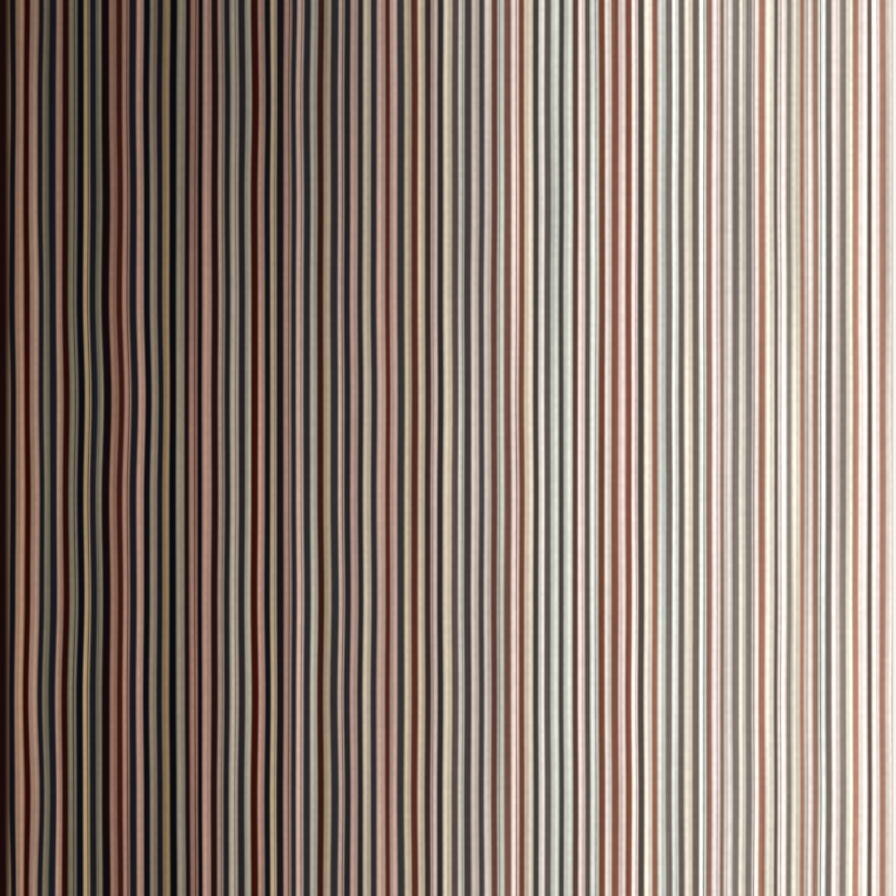
Write a three.js fragment shader that draws this texture.

```glsl
// Sixty-seven narrow vertical ridges with dark grooves, brightening from left to right.
// Each cell is a rounded, tinted ridge between two grooves; hashes vary width, place
// and hue per stripe, while stretched noise adds wobble, fibres and faded wear.

varying vec2 vUv;

const float STRIPES = 67.0;

float hash(vec2 p) {
  vec3 q = fract(vec3(p.xyx) * 0.1031);
  q += dot(q, q.yzx + 33.33);
  return fract((q.x + q.y) * q.z);
}

float stripeHash(float id, float seed) {
  return hash(vec2(id + 3.0, seed * 17.0));
}

float noise(vec2 p) {
  vec2 i = floor(p);
  vec2 f = fract(p);
  f = f * f * (3.0 - 2.0 * f);
  float low = mix(hash(i), hash(i + vec2(1.0, 0.0)), f.x);
  float high = mix(hash(i + vec2(0.0, 1.0)), hash(i + 1.0), f.x);
  return mix(low, high, f.y);
}

// Soft line of a given half width around a centre
float softLine(float x, float centre, float halfWidth, float blur) {
  return 1.0 - smoothstep(halfWidth - blur, halfWidth + blur, abs(x - centre));
}

// Ridge colour: tan at left to warm white at right, tinted per stripe
vec3 ridgeColor(float id, float x) {
  vec3 tan_ = vec3(0.54, 0.45, 0.37);
  vec3 cream = vec3(0.96, 0.94, 0.905);
  vec3 base = mix(tan_, cream, smoothstep(0.0, 0.9, x));
  vec3 pink = vec3(0.05, -0.025, -0.015);
  vec3 sage = vec3(-0.045, 0.015, 0.015);
  vec3 straw = vec3(0.03, 0.015, -0.045);
  vec3 tint = mix(pink, sage, smoothstep(0.25, 0.75, stripeHash(id, 1.0)));
  tint = mix(tint, straw, smoothstep(0.6, 0.9, stripeHash(id, 2.0)));
  float value = 0.14 * (stripeHash(id, 3.0) - 0.5);
  return base + tint * mix(1.0, 0.5, x) + value;
}

// Groove colour: near black at left to brown at right, some rusty, some slate
vec3 grooveColor(float id, float x) {
  vec3 ink = vec3(0.09, 0.065, 0.065);
  vec3 umber = vec3(0.49, 0.41, 0.35);
  vec3 base = mix(ink, umber, smoothstep(0.15, 0.95, x));
  float hue = stripeHash(id, 4.0);
  vec3 rust = vec3(0.12, 0.0, -0.025);
  vec3 slate = vec3(-0.035, 0.0, 0.025);
  vec3 tint = mix(slate, rust, smoothstep(0.45, 0.9, hue));
  return base + tint + 0.14 * (stripeHash(id, 5.0) - 0.4) * (0.4 + x);
}

// One ridge with its rounded shading, highlight and fine inner groove
vec3 stripe(float u, float x) {
  float id = floor(u);
  float t = fract(u);
  float centre = 0.5 + 0.12 * (stripeHash(id, 6.0) - 0.5);
  float halfWidth = 0.29 + 0.12 * (stripeHash(id, 7.0) - 0.5);
  float ridge = softLine(t, centre, halfWidth, 0.12);

  float side = stripeHash(id, 8.0) < 0.65 ? -0.1 : 0.1;
  float highlight = softLine(t, centre + side, 0.1, 0.1);
  float inner = softLine(t, centre - side, 0.035, 0.07);
  float innerDepth = 0.32 * smoothstep(0.45, 1.0, stripeHash(id, 9.0));

  vec3 lit = ridgeColor(id, x);
  lit *= 0.91 + 0.15 * highlight - innerDepth * inner;
  return mix(grooveColor(floor(u + 0.5), x), lit, ridge);
}

void main() {
  float x = vUv.x;
  float y = vUv.y;

  // Slight waviness, strongest in the dark stripes
  float wobble = noise(vec2(x * 24.0, y * 9.0)) - 0.5;
  float u = x * STRIPES + wobble * mix(0.22, 0.06, smoothstep(0.0, 0.6, x));
  vec3 color = stripe(u, x);

  // Long fibres, slow fading along each stripe and a faint cross weave
  float fibre = noise(vec2(x * 330.0, y * 4.0)) - 0.5;
  float fade = noise(vec2(floor(u) * 1.7, y * 4.0 + 20.0)) - 0.5;
  float weave = noise(vec2(x * 200.0, y * 190.0)) - 0.5;
  color *= 1.0 + 0.12 * fibre + 0.09 * fade + 0.045 * weave;

  // Shade toward the upper left
  color *= 1.0 - 0.14 * smoothstep(0.45, 1.0, y) * (1.0 - smoothstep(0.3, 0.6, x));

  // Dark left border and pale right border
  color = mix(vec3(0.1, 0.04, 0.04), color, smoothstep(0.004, 0.014, x));
  color = mix(color, vec3(0.98, 0.96, 0.94), smoothstep(0.994, 0.998, x));

  gl_FragColor = vec4(clamp(color, 0.0, 1.0), 1.0);
}
```
